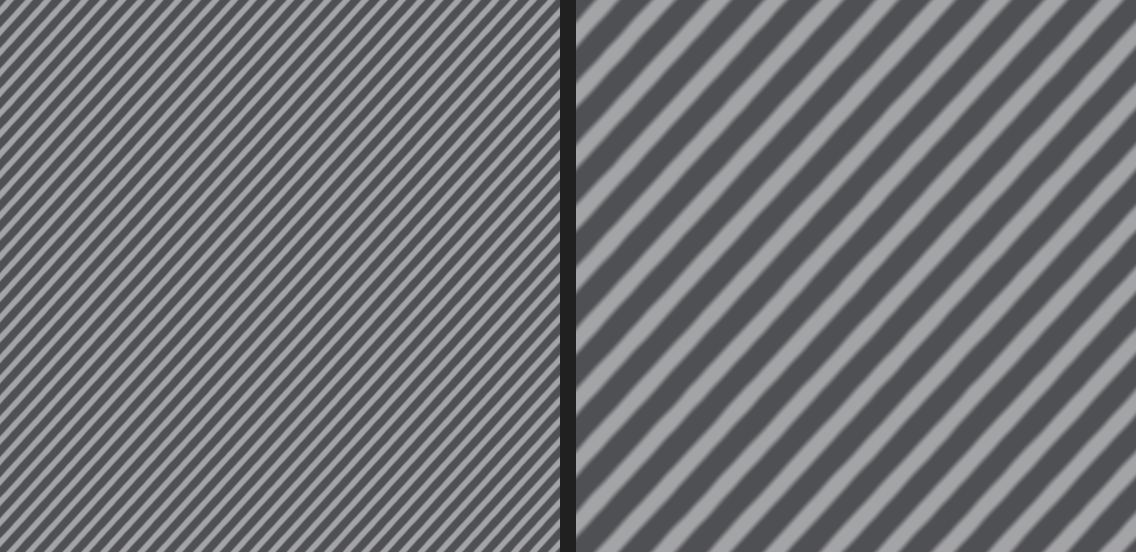
Left, the full canvas; right, a detail of the centre.
Give the GLSL for this pattern, as a WebGL 2 fragment shader.

```glsl
#version 300 es
precision highp float;

uniform vec2 u_resolution;
out vec4 fragColor;

const vec3 DARK_GREY = vec3(0.308, 0.312, 0.328);
const vec3 LIGHT_GREY = vec3(0.640, 0.642, 0.650);
const vec2 REPEATS = vec2(30.0, 27.0);
const float PHASE = 0.56;        // centre of the light stripe, in periods
const float HALF_WIDTH = 0.208;  // half of the light stripe, in periods
const float SOFTNESS = 0.092;    // half of the blurred edge, in periods
const float WOBBLE = 0.025;      // edge unevenness, in periods

float hash(vec2 cell) {
    return fract(sin(dot(cell, vec2(127.1, 311.7))) * 43758.5);
}

float valueNoise(vec2 p) {
    vec2 cell = floor(p);
    vec2 f = fract(p);
    f = f * f * (3.0 - 2.0 * f);
    float bottom = mix(hash(cell), hash(cell + vec2(1.0, 0.0)), f.x);
    float top = mix(hash(cell + vec2(0.0, 1.0)), hash(cell + vec2(1.0)), f.x);
    return mix(bottom, top, f.y);
}

// Distance to the nearest stripe centre, in periods
float stripeDistance(float position, float centre) {
    return abs(fract(position - centre + 0.5) - 0.5);
}

float stripeMask(float dist, float halfWidth, float softness) {
    return 1.0 - smoothstep(halfWidth - softness, halfWidth + softness, dist);
}

void main() {
    vec2 uv = gl_FragCoord.xy / u_resolution;

    // Rising diagonals, counted from the upper left corner
    float position = dot(vec2(uv.x, 1.0 - uv.y), REPEATS);
    float pixel = length(REPEATS / u_resolution);

    // Slight unevenness along the edges
    float wobble = WOBBLE * (valueNoise(uv * 90.0) - 0.5);

    float dist = stripeDistance(position, PHASE) + wobble;
    float light = stripeMask(dist, HALF_WIDTH, max(SOFTNESS, 0.7 * pixel));
    fragColor = vec4(mix(DARK_GREY, LIGHT_GREY, light), 1.0);
}
```
